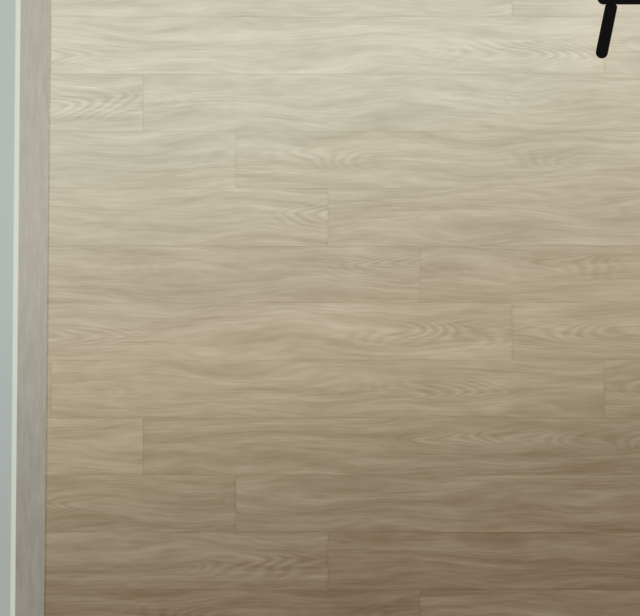
Write a Shadertoy shader that draws this texture.

```glsl
// Pale oak plank floor with staggered joints, a wall and skirting on the left, and a dark furniture foot.
#define ROW_HEIGHT 0.093
#define ROW_OFFSET 0.027
#define PLANK_LENGTH 0.898
#define STAGGER_STEPS 6.0
#define FIRST_JOINT 0.083
#define TONE_VARIATION 0.035
#define GRAIN_STRENGTH 0.075
#define ARCH_SPACING 0.030
#define ARCH_STRENGTH 0.045
#define SEAM_WIDTH 0.0016

const vec3 LIGHT_OAK = vec3(0.785, 0.775, 0.690);
const vec3 MID_OAK = vec3(0.695, 0.635, 0.540);
const vec3 DARK_OAK = vec3(0.485, 0.415, 0.330);
const vec3 WALL = vec3(0.700, 0.735, 0.705);
const vec3 TRIM = vec3(0.835, 0.850, 0.800);
const vec3 SKIRTING = vec3(0.700, 0.680, 0.630);
const vec3 FOOT = vec3(0.075, 0.070, 0.070);

float hash(vec2 p) {
    vec3 q = fract(vec3(p.xyx) * 0.1031);
    q += dot(q, q.yzx + 33.33);
    return fract((q.x + q.y) * q.z);
}

vec2 gradient(vec2 cell) {
    float angle = 6.2832 * hash(cell);
    return vec2(cos(angle), sin(angle));
}

float gradientNoise(vec2 p) {
    vec2 i = floor(p), f = p - i;
    vec2 w = f * f * f * (f * (f * 6.0 - 15.0) + 10.0);
    vec2 e = vec2(0.0, 1.0);
    float low = mix(dot(gradient(i), f), dot(gradient(i + e.yx), f - e.yx), w.x);
    float high = mix(dot(gradient(i + e.xy), f - e.xy), dot(gradient(i + e.yy), f - e.yy), w.x);
    return mix(low, high, w.y);
}

// Layered noise, drawn out along the plank
float grainNoise(vec2 p) {
    float sum = 0.0, weight = 0.5;
    for (int octave = 0; octave < 4; octave++) {
        sum += weight * gradientNoise(p);
        p = p * vec2(1.9, 2.1) + 17.3;
        weight *= 0.65;
    }
    return sum;
}

float capsule(vec2 p, vec2 a, vec2 b, float radius) {
    vec2 axis = b - a;
    float h = clamp(dot(p - a, axis) / dot(axis, axis), 0.0, 1.0);
    return length(p - a - axis * h) - radius;
}

// Light falls off from the top left to the bottom right
vec3 oakColour(vec2 p) {
    float shade = clamp(p.y * 0.94 + (p.x - 0.5) * 0.16, 0.0, 1.0);
    vec3 upper = mix(LIGHT_OAK, MID_OAK, smoothstep(0.05, 0.58, shade));
    return mix(upper, DARK_OAK, smoothstep(0.46, 1.0, shade));
}

// Brightness offset from plank tone, grain, arches and seams
float plankDetail(vec2 p, float pixel) {
    float across = (p.y - ROW_OFFSET) / ROW_HEIGHT;
    float row = floor(across);
    float v = across - row - 0.5;
    float along = (p.x - FIRST_JOINT) / PLANK_LENGTH - row / STAGGER_STEPS;
    float board = floor(along);
    float u = along - board;
    float seed = hash(vec2(row + 31.0, board + 57.0));
    vec2 shift = vec2(seed * 91.0, seed * 47.0);

    // Long streaks bent by a slow wave
    float wave = gradientNoise(vec2(p.x * 5.0, v * 1.6) + shift);
    float streaks = grainNoise(vec2(p.x * 4.5, v * 5.0 + wave * 1.4) + shift);
    float fibres = gradientNoise(vec2(p.x * 28.0, p.y * 210.0 + wave * 4.0) + shift);

    // Nested arches in patches near the middle of a board
    float offset = v - (seed - 0.5) * 0.3 - wave * 0.25;
    float heading = seed > 0.5 ? 1.0 : -1.0;
    float phase = heading * p.x / ARCH_SPACING + 42.0 * offset * offset;
    phase += 2.2 * gradientNoise(vec2(p.x * 9.0, v * 4.0) + shift.yx);
    float patchy = smoothstep(-0.12, 0.35, gradientNoise(vec2(p.x * 3.5, row * 3.7) + shift));
    float arches = sin(6.2832 * phase) * exp(-offset * offset / 0.045) * patchy;

    // Faint lines on the long edges and at the butt joints
    float longEdge = (0.5 - abs(v)) * ROW_HEIGHT;
    float buttEdge = min(u, 1.0 - u) * PLANK_LENGTH;
    float seam = 1.0 - smoothstep(0.0, SEAM_WIDTH + pixel, min(longEdge, buttEdge));

    return (seed - 0.5) * TONE_VARIATION + streaks * GRAIN_STRENGTH * 1.5
         + fibres * GRAIN_STRENGTH * 0.4 + arches * ARCH_STRENGTH * 0.6 - seam * 0.022;
}

void mainImage(out vec4 fragColor, in vec2 fragCoord) {
    float pixel = 1.0 / iResolution.y;
    vec2 p = vec2(fragCoord.x, iResolution.y - fragCoord.y) * pixel;
    vec3 colour = oakColour(p) + plankDetail(p, pixel) * vec3(0.96, 1.0, 1.02);

    // Skirting, bright trim and wall lean slightly away from vertical
    float side = p.x + (p.y - 0.5) * 0.009;
    float dim = 1.0 - 0.20 * smoothstep(0.3, 1.0, p.y);
    float gap = 1.0 - smoothstep(0.0, 0.002 + pixel, abs(side - 0.077));
    colour *= 1.0 - 0.13 * gap;
    vec3 board = SKIRTING * dim + 0.06 * grainNoise(vec2(p.x * 110.0, p.y * 18.0));
    colour = mix(board, colour, smoothstep(-pixel, pixel, side - 0.076));
    colour = mix(TRIM * mix(1.0, dim, 0.4), colour, smoothstep(-pixel, pixel, side - 0.029));
    colour = mix(WALL * mix(1.0, dim, 0.5), colour, smoothstep(-0.002, 0.002, side - 0.021));

    // Furniture foot with a soft warm glow around it
    float foot = capsule(p, vec2(0.992, 0.012), vec2(0.977, 0.085), 0.0095);
    foot = min(foot, capsule(p, vec2(0.980, -0.003), vec2(1.060, -0.003), 0.010));
    colour += vec3(0.030, 0.004, 0.004) * exp(-max(foot, 0.0) * 28.0);
    colour = mix(FOOT, colour, smoothstep(-pixel, pixel, foot));

    fragColor = vec4(clamp(colour, 0.0, 1.0), 1.0);
}
```
